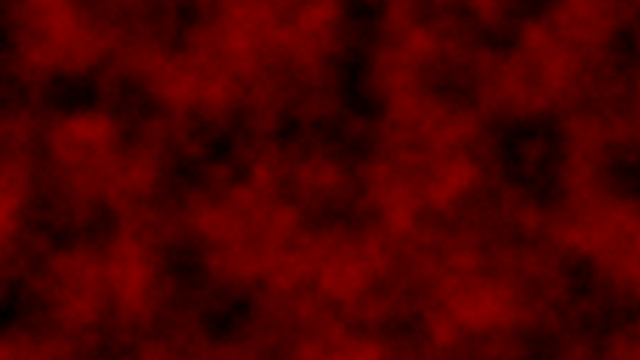
Write a WebGL 1 fragment shader that draws this texture.

```glsl
precision highp float;
uniform vec2 u_resolution;

float hash(vec2 p) {
  vec3 q = fract(vec3(p.xyx) * 0.1031);
  q += dot(q, q.yzx + 33.33);
  return fract((q.x + q.y) * q.z);
}

float valueNoise(vec2 p) {
  vec2 cell = floor(p);
  vec2 f = fract(p);
  vec2 w = f * f * (3.0 - 2.0 * f);
  float bottom = mix(hash(cell), hash(cell + vec2(1.0, 0.0)), w.x);
  float top = mix(hash(cell + vec2(0.0, 1.0)), hash(cell + vec2(1.0, 1.0)), w.x);
  return mix(bottom, top, w.y);
}

// Sum of octaves, each twice as fine and half as strong, centred on zero
float cloud(vec2 p) {
  float sum = 0.0;
  float amplitude = 0.5;
  for (int i = 0; i < 5; i++) {
    sum += amplitude * (valueNoise(p) - 0.5);
    p = p * 2.0 + vec2(17.3, 41.7);
    amplitude *= 0.5;
  }
  return sum;
}

void main() {
  vec2 p = gl_FragCoord.xy / u_resolution.y;

  // Dark red mist on black
  float red = 0.3 + 0.77 * cloud(p * 8.0 + vec2(23.0, 57.0));
  gl_FragColor = vec4(clamp(red, 0.0, 1.0), 0.0, 0.0, 1.0);
}
```
